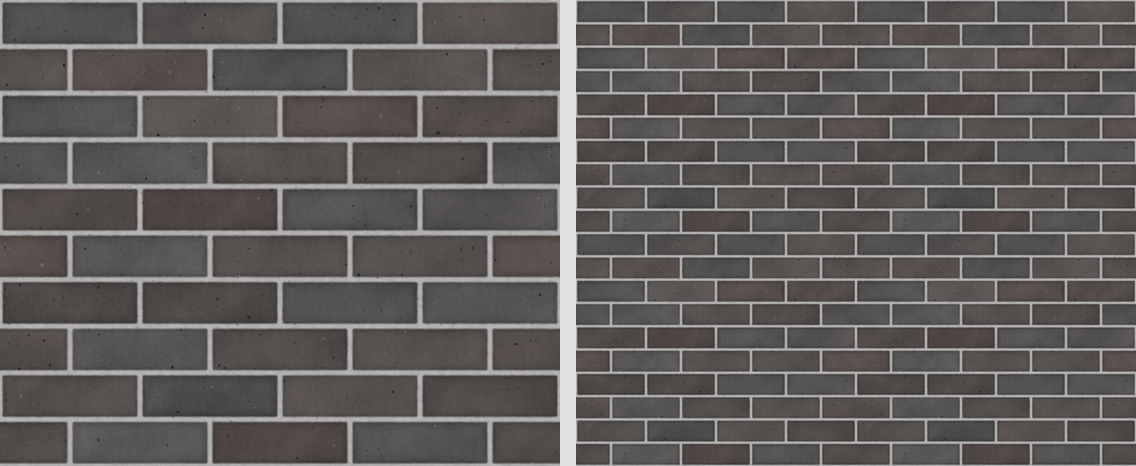
Left, the tile; right, the same tile 2 across and 2 down.
A Shadertoy shader for this texture:

```glsl
// Running-bond wall of dark, pitted clay bricks with pale grey mortar; tiles on all sides.

// Layout: one unit is the height of a course
const vec2  REPEATS      = vec2(4.0, 10.0);      // bricks across, courses up
const vec2  CELL         = vec2(3.0, 1.0);       // brick plus its joint
const vec2  PERIOD       = REPEATS * CELL;
const float JOINT        = 0.125;                // mortar width
const float CORNER       = 0.035;
const float EDGE_INNER   = -0.020;               // soft rim, inside to outside
const float EDGE_OUTER   = 0.036;
const float RIM_SHADE    = 0.10;

// Colours
const vec3  BRICK_WARM   = vec3(0.332, 0.298, 0.286);
const vec3  BRICK_COOL   = vec3(0.326, 0.324, 0.320);
const vec3  MORTAR       = vec3(0.695, 0.690, 0.695);
const vec3  PIT          = vec3(0.10, 0.09, 0.09);
const vec3  FLECK        = vec3(0.56, 0.51, 0.47);

// Wear
const float TONE_RANGE   = 0.22;                 // brightness spread between bricks
const float CLOUD_AMOUNT = 0.055;
const float SLOPE_AMOUNT = 0.09;
const float GRAIN_BRICK  = 0.07;
const float GRAIN_MORTAR = 0.11;
const float PIT_CHANCE   = 0.26;
const float FLECK_CHANCE = 0.07;
const float TAU          = 6.2832;

vec3 hash3(vec2 cell, float seed) {
    vec3 p = fract(vec3(cell, seed) * vec3(0.1031, 0.1030, 0.0973) + 0.137);
    p += dot(p, p.yzx + 33.33);
    return fract((p.xxy + p.yzz) * p.zyx);
}

// Value noise that wraps over the canvas; scale must be whole numbers
float wrapNoise(vec2 p, vec2 scale, float seed) {
    vec2 period = PERIOD * scale;
    vec2 i = floor(p * scale), f = fract(p * scale);
    f = f * f * (3.0 - 2.0 * f);
    vec2 a = mod(i, period), b = mod(i + 1.0, period);
    float low  = mix(hash3(a, seed).x, hash3(vec2(b.x, a.y), seed).x, f.x);
    float high = mix(hash3(vec2(a.x, b.y), seed).x, hash3(b, seed).x, f.x);
    return mix(low, high, f.y);
}

// Cellular spots: one random dot in some of the cells
float spots(vec2 p, float scale, float chance, float seed, float px) {
    vec2 g = p * scale;
    vec2 cell = mod(floor(g), PERIOD * scale);
    vec3 shape = hash3(cell, seed);
    vec3 pick = hash3(cell, seed + 7.0);
    vec2 offset = (fract(g) - mix(vec2(0.2), vec2(0.8), shape.xy)) / scale;
    offset.x *= mix(0.8, 1.5, pick.y);
    float radius = mix(0.007, 0.034, pow(shape.z, 5.0));
    float dot_ = 1.0 - smoothstep(radius - 0.5 * px, radius + 0.7 * px, length(offset));
    return dot_ * step(pick.x, chance) * mix(0.45, 1.0, pick.z);
}

float roundedBox(vec2 p, vec2 halfSize, float radius) {
    vec2 q = abs(p) - halfSize + radius;
    return length(max(q, 0.0)) + min(max(q.x, q.y), 0.0) - radius;
}

// Layered sines, phased by the brick so each has its own clouds
float clouds(vec2 p, vec3 phase) {
    vec3 a = phase * TAU;
    float s = sin(p.x * 2.3 + a.x + 1.2 * sin(p.y * 3.1 + a.y));
    s += 0.6 * sin(p.y * 5.2 - p.x * 1.7 + a.z + sin(p.x * 3.7 + a.x));
    return s + 0.35 * sin(p.x * 7.1 + a.y + 1.5 * sin(p.y * 6.3 + a.z));
}

vec3 brickColour(vec2 local, vec2 id, vec2 p, float d, float px) {
    vec3 kind = hash3(id, 3.0), wear = hash3(id, 11.0);
    vec3 colour = mix(BRICK_WARM, BRICK_COOL, kind.x);
    float tone = 1.0 + TONE_RANGE * (0.6 * kind.y + 0.4 * kind.z - 0.5);
    tone += CLOUD_AMOUNT * 0.6 * clouds(local, wear);
    tone += SLOPE_AMOUNT * dot(wear.xy - 0.5, local / CELL * 2.0);

    // Burnt border on some bricks, then fine grain and faint upright streaks
    tone -= 0.09 * wear.z * smoothstep(-0.22, -0.06, d + 0.025 * clouds(local * 2.0, kind));
    tone += GRAIN_BRICK * (wrapNoise(p, vec2(24.0), 21.0) - 0.5);
    tone += 0.04 * (wrapNoise(p, vec2(14.0, 3.0), 23.0) - 0.5);
    tone -= RIM_SHADE * smoothstep(-0.09, -0.02, d);
    colour *= tone;

    colour = mix(colour, FLECK, 0.6 * spots(p, 5.0, FLECK_CHANCE, 31.0, px));
    return mix(colour, PIT, 0.85 * spots(p, 4.0, PIT_CHANCE, 41.0, px));
}

vec3 mortarColour(vec2 p, float px) {
    float grain = 0.6 * wrapNoise(p, vec2(22.0), 51.0) + 0.4 * wrapNoise(p, vec2(9.0), 53.0);
    vec3 colour = MORTAR * (1.0 + GRAIN_MORTAR * (grain - 0.5));
    return colour * (1.0 - 0.22 * spots(p, 8.0, 0.22, 61.0, px));
}

void mainImage(out vec4 fragColor, in vec2 fragCoord) {
    vec2 p = fragCoord / iResolution.xy * PERIOD;
    float px = PERIOD.y / iResolution.y;

    // Even courses shift by half a brick
    vec2 grid = p / CELL;
    grid.x += 0.5 * (1.0 - mod(floor(grid.y), 2.0));
    vec2 id = mod(floor(grid), REPEATS);
    vec2 local = (fract(grid) - 0.5) * CELL;

    float d = roundedBox(local, 0.5 * (CELL - JOINT), CORNER);
    d += 0.008 * (wrapNoise(p, vec2(10.0), 71.0) - 0.5);
    float joint = smoothstep(EDGE_INNER - 0.2 * px, EDGE_OUTER + 0.2 * px, d);
    vec3 colour = mix(brickColour(local, id, p, d, px), mortarColour(p, px), joint);
    fragColor = vec4(colour, 1.0);
}
```
